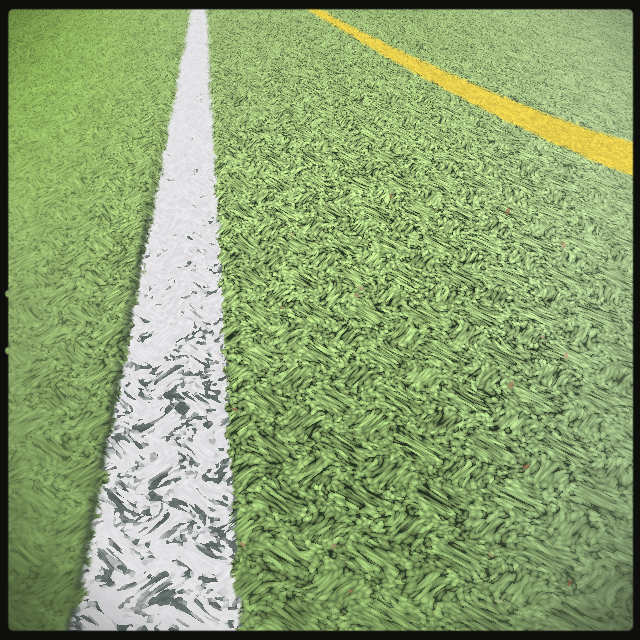
Reproduce this texture procedurally as a WebGL 1 fragment shader.

```glsl
precision highp float;
// A turf field seen at a low angle: a worn white stripe running to the far edge,
// a yellow stripe crossing the upper right, soft focus and a thin black frame.
// Blades are stretched cellular noise on a ground that shrinks with distance.
#define BLADE_SCALE 105.0
#define CLUMP_SCALE 46.0
#define GRAIN 0.78
#define WEAR 0.36
#define FOCUS_CENTER vec2(0.56, 0.43)
#define WHITE_PAINT vec3(0.89, 0.89, 0.90)
#define YELLOW_PAINT vec3(0.92, 0.82, 0.30)
#define SOIL vec3(0.25, 0.29, 0.27)
#define FRAME_COLOR vec3(0.055, 0.06, 0.05)
#define LITTER_COUNT 18

uniform vec2 u_resolution;

vec2 hash2(vec2 p) {
  vec2 q = vec2(dot(p, vec2(127.1, 311.7)), dot(p, vec2(269.5, 183.3)));
  return fract(sin(q) * 43758.5);
}

mat2 rotation(float a) {
  float c = cos(a), s = sin(a);
  return mat2(c, s, -s, c);
}

// Distance to the nearest randomly turned blade, and that blade's random shade
vec2 blades(vec2 p) {
  vec2 cell = floor(p), local = fract(p);
  vec2 nearest = vec2(8.0, 0.0);
  for (int j = -1; j <= 1; j++) {
    for (int i = -1; i <= 1; i++) {
      vec2 offset = vec2(float(i), float(j));
      vec2 seed = hash2(cell + offset);
      vec2 r = rotation(seed.x * 6.28) * (offset + seed - local);
      float d = length(r * vec2(0.75, 1.35));
      if (d < nearest.x) nearest = vec2(d, fract(seed.y + seed.x * 7.0));
    }
  }
  return nearest;
}

// Broad uneven patches from layered sines
float patches(vec2 p) {
  float sum = 0.0, amp = 0.5;
  for (int i = 0; i < 4; i++) {
    sum += amp * sin(p.x + 1.7 * sin(p.y)) * sin(p.y + 1.3 * sin(p.x * 0.8));
    p = rotation(0.9) * p * 1.9 + 3.1;
    amp *= 0.6;
  }
  return sum;
}

float roundedBox(vec2 p, vec2 halfSize, float radius) {
  vec2 q = abs(p) - halfSize + radius;
  return length(max(q, 0.0)) + min(max(q.x, q.y), 0.0) - radius;
}

void main() {
  vec2 uv = gl_FragCoord.xy / u_resolution;
  float aa = 1.2 / min(u_resolution.x, u_resolution.y);

  // Ground coordinates and focus
  float depth = 1.22 - uv.y;
  vec2 ground = vec2((uv.x - 0.31) / depth, -1.3 * log(depth)) * 0.8;
  float blur = smoothstep(0.20, 0.66, length((uv - FOCUS_CENTER) * vec2(1.1, 0.95)));
  float sharp = mix(1.0, 0.22, blur);
  float mottling = patches(ground * 32.0);
  vec2 warp = 0.012 * vec2(sin(ground.y * 71.0), sin(ground.x * 63.0));
  vec2 fine = blades((ground + warp) * BLADE_SCALE * 1.25);
  vec2 clump = blades((ground + warp + 7.3) * CLUMP_SCALE * 1.25);
  float tone = (fine.y - 0.5) * 0.75 + (0.44 - fine.x) * 0.85;
  float clumpTone = (clump.y - 0.5) * 0.5 + (0.44 - clump.x) * 0.5;

  // Grass: lighter far away, richer green at left, greyer at right
  vec3 grass = mix(vec3(0.47, 0.58, 0.35), vec3(0.61, 0.72, 0.46), smoothstep(0.1, 0.85, uv.y));
  grass += vec3(-0.04, 0.01, -0.11) * (1.0 - smoothstep(0.0, 0.38, uv.x)) * smoothstep(0.45, 1.0, uv.y);
  grass += vec3(0.05, 0.04, 0.09) * smoothstep(0.6, 1.0, uv.x);
  float near = 1.0 - smoothstep(0.0, 0.5, uv.y);
  float grain = tone * sharp + clumpTone * mix(0.25, 0.55, near) * mix(1.0, 0.6, blur);
  grass *= 1.0 + GRAIN * grain + 0.06 * mottling;
  grass = mix(grass, vec3(0.10, 0.15, 0.11), sharp * smoothstep(0.24, 0.48, -tone) * 0.7);
  vec3 color = grass;

  // White stripe: ragged edges, a dark left rim, and worn specks growing nearer
  float ragged = 0.007 * depth * (mottling + 1.5 * (clump.y - 0.5) + (fine.y - 0.5));
  float leftEdge = uv.x - (0.112 + 0.189 * uv.y);
  float rightEdge = 0.374 - 0.052 * uv.y - uv.x;
  float stripe = min(leftEdge, rightEdge) + ragged;
  float soft = aa + 0.004 * blur;
  float rim = exp(-pow((leftEdge + 0.004) / 0.009, 2.0)) * smoothstep(0.85, 0.6, uv.y);
  color = mix(color, SOIL * 0.8, rim * 0.6 * smoothstep(-0.2, 0.35, clump.y + 0.3 * mottling));
  float speckle = 0.5 * clump.y + 0.5 * fine.y + 0.14 * mottling;
  float limit = 1.0 - WEAR * smoothstep(0.85, 0.25, uv.y);
  float worn = smoothstep(limit - 0.07, limit + 0.09 + 0.1 * blur, speckle);
  vec3 paint = WHITE_PAINT * (1.0 + 0.10 * tone * sharp + 0.05 * clumpTone);
  paint = mix(paint, SOIL * (1.1 + 0.5 * tone), worn * 0.88);
  color = mix(color, paint, smoothstep(-soft, soft, stripe));

  // Yellow stripe: gently curved and widening to the right
  float along = uv.x - 0.492;
  float center = 0.984 - 0.585 * along + 0.23 * along * along;
  float halfWidth = 0.006 + 0.041 * along;
  float band = halfWidth - abs(uv.y - center) + 0.004 * (tone + 0.5 * mottling);
  vec3 yellow = YELLOW_PAINT * (1.0 + 0.15 * tone + 0.04 * mottling);
  color = mix(color, yellow, smoothstep(-0.003, 0.004, band) * 0.95);

  // Scattered leaf flecks
  for (int i = 0; i < LITTER_COUNT; i++) {
    vec2 seed = hash2(vec2(float(i), 4.7));
    vec2 spot = vec2(0.36 + 0.6 * seed.x, 0.06 + 0.74 * seed.y);
    vec2 r = rotation(seed.x * 20.0) * (uv - spot) * vec2(1.0, 1.9);
    float size = 0.003 + 0.004 * fract(seed.y * 13.0);
    vec3 leaf = mix(vec3(0.58, 0.36, 0.26), vec3(0.78, 0.72, 0.58), fract(seed.x * 17.0));
    color = mix(color, leaf, 0.75 * (1.0 - smoothstep(size - aa, size + aa, length(r))));
  }

  // Corner shading and frame with two small nicks on its left side
  color *= 1.0 - 0.38 * smoothstep(0.52, 0.76, length(uv - vec2(0.52, 0.54)));
  float window = roundedBox(uv - vec2(0.501, 0.5), vec2(0.488, 0.4855), 0.008);
  window = min(window, length(uv - vec2(0.014, 0.541)) - 0.006);
  window = min(window, length(uv - vec2(0.014, 0.452)) - 0.006);
  color = mix(color, FRAME_COLOR, smoothstep(-aa, aa, window));
  gl_FragColor = vec4(clamp(color, 0.0, 1.0), 1.0);
}
```
